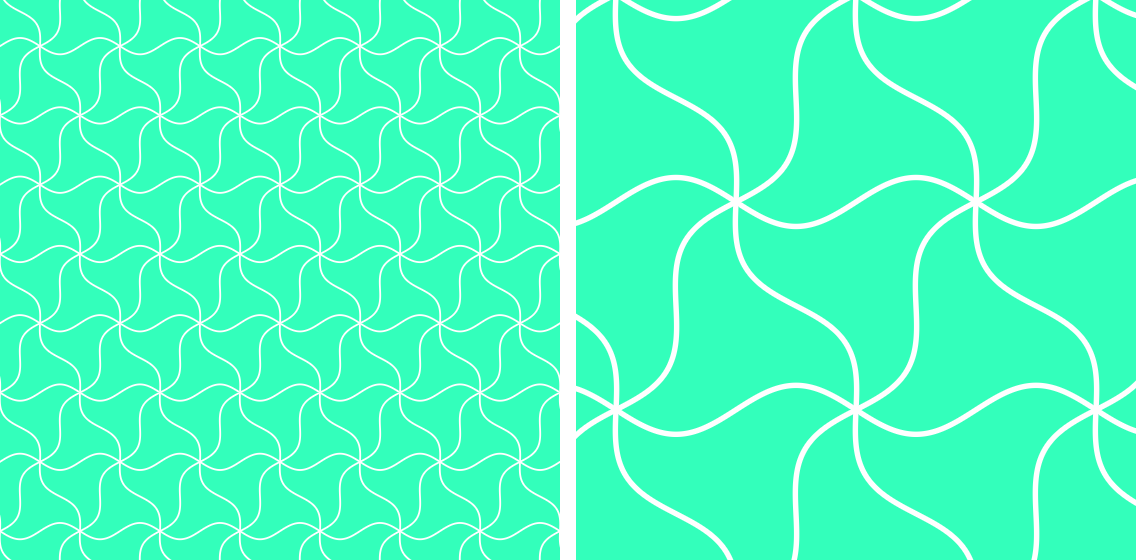
Left, the full canvas; right, a detail of the centre.
This pattern is drawn by a Shadertoy shader. Its source:

```glsl
// White S-curved edges of a triangular lattice, meeting in six-armed pinwheels on mint green.

const float TAU = 6.2831853;
const float ROW_HEIGHT = 0.8660254; // lattice side is 1

mat2 rotation(float angle) {
    float c = cos(angle), s = sin(angle);
    return mat2(c, s, -s, c);
}

// Distance to the wavy lattice edges that run along x
float waveRowDistance(vec2 p) {
    float row = round(p.y / ROW_HEIGHT);
    p -= row * vec2(0.5, ROW_HEIGHT);
    float bulge = 0.102;
    float offset = p.y + bulge * sin(TAU * p.x);
    float slope = bulge * TAU * cos(TAU * p.x);
    return abs(offset) / sqrt(1.0 + slope * slope);
}

void mainImage(out vec4 fragColor, in vec2 fragCoord) {
    // Seven lattice sides across the canvas
    float scale = 7.0 / iResolution.y;
    vec2 p = fragCoord * scale - vec2(0.0, 0.361);

    // Three edge directions, 60 degrees apart
    float dist = 1.0;
    for (int i = 0; i < 3; i++) {
        dist = min(dist, waveRowDistance(rotation(float(i) * TAU / 6.0) * p));
    }

    // Antialiased stroke over the flat ground
    float stroke = clamp(0.5 + (0.0113 - dist) / scale, 0.0, 1.0);
    vec3 color = mix(vec3(0.2, 1.0, 0.735), vec3(1.0), stroke);
    fragColor = vec4(color, 1.0);
}
```
